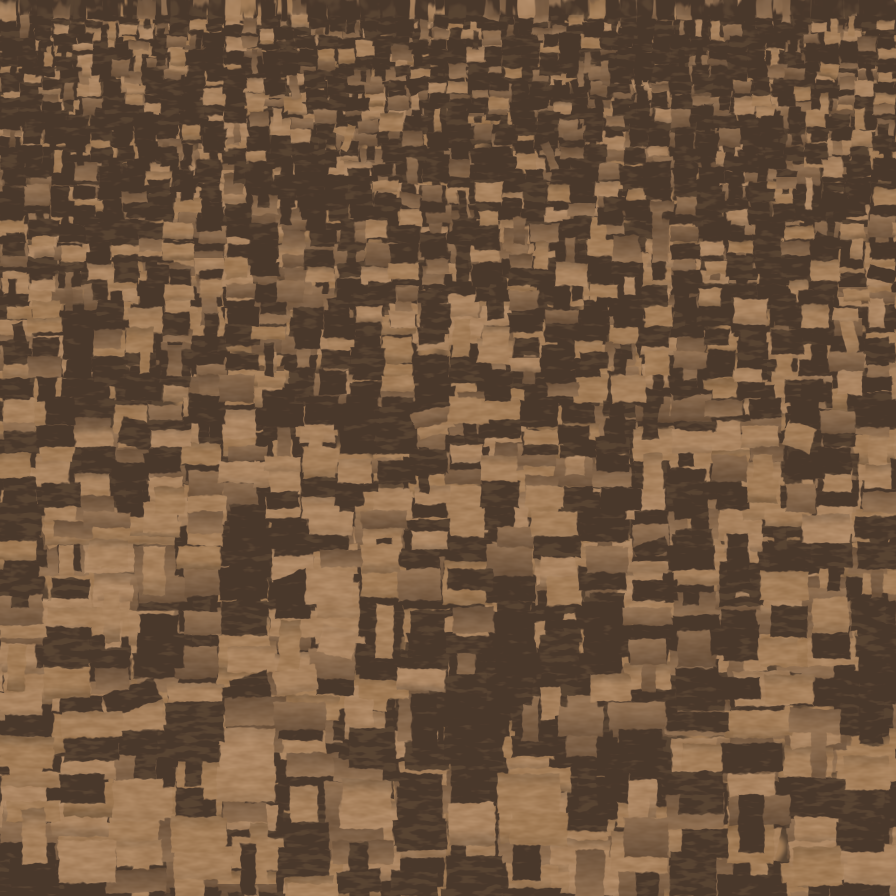
Write a three.js fragment shader that draws this texture.

```glsl
// Patchwork of overlapping wood-brown blocks that shrink from bottom to top.
// Each layer scatters jittered rectangles over rows of shrinking height, and
// gradient noise roughens their edges and adds faint grain.
#define LAYERS 4
#define ROW_BOTTOM 0.046
#define ROW_TOP 0.0145
#define ASPECT 1.5
#define DARK_SHARE 0.46
#define DARK_SHARE_TOP 0.25
#define MID_SHARE 0.20
#define ROUGHNESS 0.0019
#define EDGE 0.0011
#define TOP_BAND 0.984

varying vec2 vUv;

const vec3 ESPRESSO = vec3(0.288, 0.218, 0.168);
const vec3 BROWN = vec3(0.35, 0.27, 0.20);
const vec3 UMBER = vec3(0.41, 0.31, 0.225);
const vec3 TAUPE = vec3(0.57, 0.44, 0.32);
const vec3 TAN = vec3(0.63, 0.48, 0.33);
const vec3 PALE = vec3(0.675, 0.525, 0.385);
const float SHRINK = ROW_BOTTOM - ROW_TOP;

vec4 hash4(vec3 p) {
  vec4 q = fract(p.xyzx * vec4(0.1031, 0.1030, 0.0973, 0.1099));
  q += dot(q, q.wzxy + 33.33);
  return fract((q.xxyz + q.yzzw) * q.zywx);
}

float gradientDot(vec2 cell, vec2 offset) {
  float angle = 6.28318 * hash4(vec3(cell, 7.0)).x;
  return dot(vec2(cos(angle), sin(angle)), offset);
}

float gradientNoise(vec2 p) {
  vec2 i = floor(p), f = p - i;
  vec2 u = f * f * f * (f * (f * 6.0 - 15.0) + 10.0);
  vec2 e = vec2(1.0, 0.0);
  float low = mix(gradientDot(i, f), gradientDot(i + e, f - e), u.x);
  float high = mix(gradientDot(i + e.yx, f - e.yx), gradientDot(i + 1.0, f - 1.0), u.x);
  return 1.4 * mix(low, high, u.y);
}

// Rows shrink linearly with height, so their index is logarithmic in y.
float rowAt(float y) { return -log(1.0 - SHRINK * y / ROW_BOTTOM) / SHRINK; }
float heightOfRow(float row) { return ROW_BOTTOM / SHRINK * (1.0 - exp(-SHRINK * row)); }

vec2 roughen(vec2 p, float layer) {
  vec2 s = p + layer * 3.7;
  vec2 coarse = vec2(gradientNoise(s * 75.0), gradientNoise(s * 75.0 + 31.0));
  vec2 fine = vec2(gradientNoise(s * 210.0), gradientNoise(s * 210.0 + 57.0));
  return p + ROUGHNESS * (coarse + 0.45 * fine);
}

// Colour of one block; q runs from -1 to 1 across it.
vec3 blockColor(vec2 q, float y, float grain, vec4 rnd) {
  float dark = DARK_SHARE + DARK_SHARE_TOP * smoothstep(0.5, 0.9, y);
  if (rnd.x < dark)
    return mix(ESPRESSO, BROWN, 0.9 * smoothstep(0.15, 0.7, grain + 0.7 * rnd.y - 0.3));
  float slope = rnd.z < 0.5 ? q.y : -q.y;
  if (rnd.x < dark + MID_SHARE * (1.0 - 0.3 * y))
    return mix(UMBER, TAUPE, clamp(0.35 + 0.4 * slope + 0.45 * rnd.y, 0.0, 1.0)) + 0.03 * grain;
  float shade = 1.0 - 0.22 * rnd.w * smoothstep(0.1, 1.0, slope);
  return mix(TAN, PALE, rnd.y) * shade + 0.045 * grain;
}

void main() {
  // Stretch the topmost band into upright slivers.
  vec2 p = vec2(vUv.x, min(vUv.y, TOP_BAND) + 0.3 * max(vUv.y - TOP_BAND, 0.0));
  float grain = gradientNoise(p * vec2(45.0, 150.0)) + 0.4 * gradientNoise(p * vec2(120.0, 330.0));
  vec3 color = mix(BROWN, TAN, smoothstep(-0.3, 0.3, gradientNoise(p * 30.0)));

  for (int l = 0; l < LAYERS; l++) {
    float layer = float(l);
    vec2 r = roughen(p, layer);
    float shift = fract(layer * 0.618);
    float baseRow = floor(rowAt(p.y) + shift);

    for (int j = -1; j <= 1; j++) {
      float row = baseRow + float(j);
      float rowY = heightOfRow(row + 0.5 - shift);
      float rowHeight = ROW_BOTTOM - SHRINK * rowY;
      // Stepped column counts let neighbouring rows share their columns.
      float aspect = ASPECT - 0.25 * clamp(rowY, 0.0, 1.0);
      float columnWidth = 0.25 / floor(0.25 / (rowHeight * aspect) + 0.5);
      float baseColumn = floor(p.x / columnWidth);

      for (int i = -1; i <= 1; i++) {
        vec3 id = vec3(baseColumn + float(i) + 20.0, row + 20.0, layer * 17.0 + 3.0);
        vec4 place = hash4(id);
        vec4 form = hash4(id + 71.0);
        vec4 tone = hash4(id + 143.0);
        if (l > 0 && form.z > 0.62) continue;

        vec2 cell = vec2(columnWidth, rowHeight);
        vec2 center = vec2((id.x - 19.5) * columnWidth, rowY);
        center += (place.xy - 0.5) * vec2(0.3, 0.45) * cell;
        vec2 size = cell * mix(vec2(0.38, 0.26), vec2(0.56, 0.56), form.xy);
        if (l == 0) size = cell * 0.56;
        else if (form.w < 0.2) size = cell * vec2(0.13 + 0.14 * form.x, 0.6 + 0.25 * form.y);

        // Most blocks sit nearly level; a few lean.
        float tilt = (place.z - 0.5) * (place.w < 0.05 ? 0.8 : 0.08);
        vec2 d = r - center;
        d = vec2(d.x + tilt * d.y, d.y - tilt * d.x);
        vec2 gap = abs(d) - size;
        float cover = 1.0 - smoothstep(-EDGE, EDGE, max(gap.x, gap.y));
        color = mix(color, blockColor(d / size, p.y, grain, tone), cover);
      }
    }
  }
  gl_FragColor = vec4(color, 1.0);
}
```
